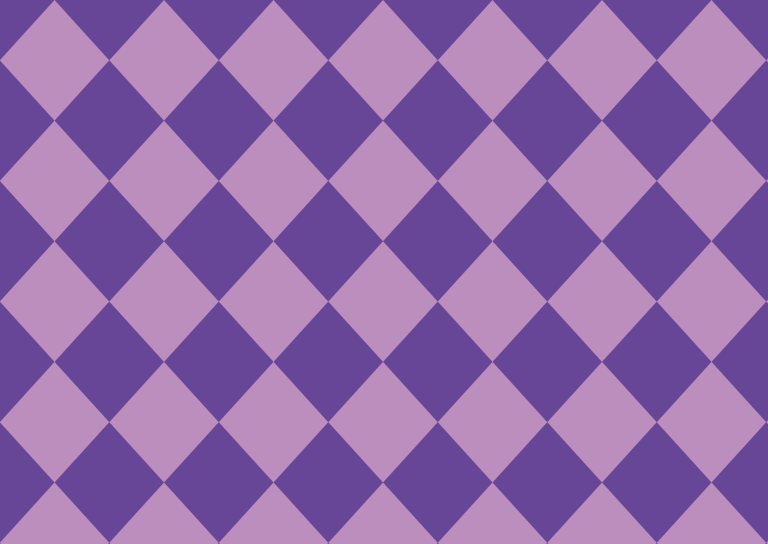
Give the GLSL for this pattern, as a Shadertoy shader.

```glsl
const vec2 REPEATS = vec2(7.014, 4.51);   // diamonds across and down the canvas
const vec2 OFFSET = vec2(0.002, 0.0);     // shift of the grid, in cells
const vec3 LIGHT = vec3(0.733, 0.555, 0.747);
const vec3 DARK = vec3(0.403, 0.270, 0.594);
const float EDGE_SOFTNESS = 0.7;          // half width of the edge blend, in pixels

// Signed diamond field: negative inside, zero on the outline touching the cell edges
float diamond(vec2 p) {
    return abs(p.x) + abs(p.y) - 0.5;
}

void mainImage(out vec4 fragColor, in vec2 fragCoord) {
    // Grid anchored to the top left corner
    vec2 uv = fragCoord / iResolution.xy;
    vec2 grid = vec2(uv.x, 1.0 - uv.y) * REPEATS + OFFSET;
    float d = diamond(fract(grid) - 0.5);

    // Change of the field over one pixel, constant across the canvas
    float pixel = length(REPEATS / iResolution.xy);
    float blend = EDGE_SOFTNESS * pixel;

    vec3 color = mix(LIGHT, DARK, smoothstep(-blend, blend, d));
    fragColor = vec4(color, 1.0);
}
```
